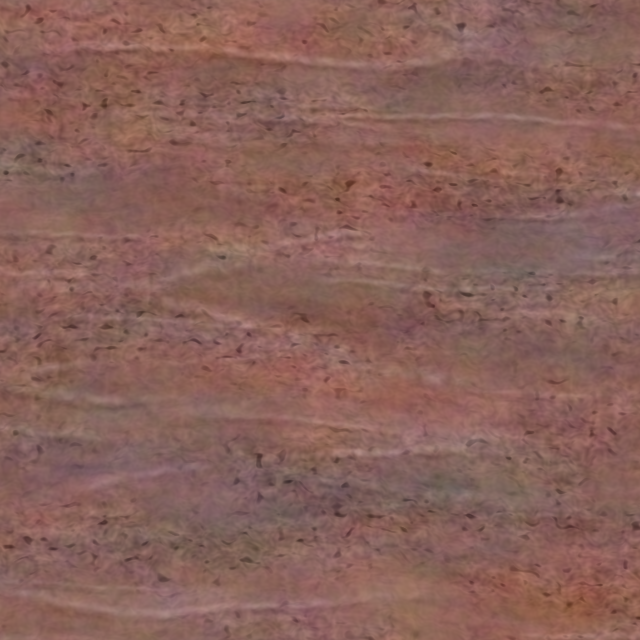
This texture is drawn by a WebGL 1 fragment shader. Its source:

```glsl
precision highp float;
uniform vec2 u_resolution;

#define BASE_COLOR vec3(0.527, 0.375, 0.345)
#define LIGHT_AXIS vec3(1.0, 0.86, 0.80)
#define WARM_AXIS vec3(0.55, -0.12, -0.42)
#define PURPLE_AXIS vec3(0.15, -0.36, 0.42)
#define BAND_CONTRAST 0.085
#define GRAIN_CONTRAST 0.085
#define PIT_DEPTH 0.16
#define STREAK_LIGHT 0.105
#define SEAM_DEPTH 0.065
#define HUE_DRIFT 0.125
#define GRAIN_SCALE vec2(68.0, 92.0)

float hash(vec2 cell) {
  vec3 q = fract(cell.xyx * vec3(0.1031, 0.1030, 0.0973));
  q += dot(q, q.yzx + 33.33);
  return fract((q.x + q.y) * q.z);
}

vec2 gradient(vec2 cell) {
  float angle = 6.28318 * hash(cell);
  return vec2(cos(angle), sin(angle));
}

float noise(vec2 p) {
  vec2 i = floor(p), f = fract(p);
  vec2 w = f * f * f * (f * (f * 6.0 - 15.0) + 10.0);
  vec2 e = vec2(1.0, 0.0);
  float a = dot(gradient(i), f);
  float b = dot(gradient(i + e), f - e);
  float c = dot(gradient(i + e.yx), f - e.yx);
  float d = dot(gradient(i + e.xx), f - e.xx);
  return mix(mix(a, b, w.x), mix(c, d, w.x), w.y);
}

float fbm(vec2 p) {
  float sum = 0.0, amp = 1.0;
  for (int k = 0; k < 4; k++) {
    sum += amp * noise(p);
    p = mat2(0.96, 0.28, -0.28, 0.96) * p * 2.03 + 17.3;
    amp *= 0.55;
  }
  return sum;
}

// Bedding planes dip to the right and undulate gently
vec2 bedding(vec2 uv) {
  float bend = 0.045 * noise(uv * vec2(1.6, 1.9) + 4.7)
             + 0.010 * noise(uv * vec2(6.0, 5.0) + 21.0)
             + 0.004 * noise(uv * vec2(24.0, 18.0) + 9.0);
  return vec2(uv.x, uv.y + 0.045 * uv.x + bend);
}

// Thin broken line where a stretched noise crosses zero
float streak(vec2 bed, float frequency, float width, float seed) {
  float level = noise(vec2(bed.x * 1.3, bed.y * frequency) + seed);
  float line = 1.0 - smoothstep(0.0, width, abs(level));
  float presence = noise(vec2(bed.x * 2.6, bed.y * 9.0) + seed * 1.7);
  return line * smoothstep(-0.08, 0.28, presence);
}

float streaks(vec2 bed) {
  return streak(bed, 9.0, 0.085, 13.5) + 0.7 * streak(bed, 17.0, 0.11, 47.2);
}

void main() {
  vec2 uv = gl_FragCoord.xy / u_resolution;
  vec2 bed = bedding(uv);

  // Broad layers and soft blotches
  float layers = fbm(vec2(bed.x * 0.9, bed.y * 8.0) + 31.0);
  float laminae = noise(vec2(bed.x * 5.0, bed.y * 48.0) + 63.0);
  float blotches = fbm(uv * vec2(6.0, 11.0) + 70.0);

  // Grain, coarser in some patches than in others
  float roughness = smoothstep(-0.3, 0.3,
    noise(vec2(bed.x * 2.5, bed.y * 10.0) + 5.0) + 0.5 * noise(uv * 14.0 + 2.0));
  vec2 jitter = 0.006 * vec2(noise(uv * 38.0), noise(uv * 38.0 + 50.0));
  vec2 grainPos = (bed + jitter) * GRAIN_SCALE;
  float grain = noise(grainPos + 11.0) + 0.7 * noise(grainPos * 1.9 + 90.0)
              + 0.8 * noise(grainPos * vec2(0.4, 0.5) + 37.0);
  float pitNoise = noise(grainPos * vec2(0.85, 1.0) + 140.0)
                 + 0.35 * noise(grainPos * 0.45 + 24.0);
  float pits = smoothstep(0.22, 0.58, pitNoise) * mix(0.12, 1.0, roughness);

  // Pale seams with a dark lower edge
  float breakup = clamp(0.7 + 1.1 * noise(bed * vec2(42.0, 70.0) + 8.0), 0.0, 1.0);
  float pale = streaks(bed) * breakup;
  float shade = streaks(bed + vec2(0.0, 0.009)) * breakup;

  float light = BAND_CONTRAST * (0.65 * layers + 0.4 * laminae + 0.6 * blotches)
              + GRAIN_CONTRAST * grain * mix(0.5, 1.15, roughness)
              + STREAK_LIGHT * pale - SEAM_DEPTH * shade * (1.0 - 0.6 * pale)
              - PIT_DEPTH * pits + 0.009;

  // Rust, grey-green and purple staining
  float warm = fbm(vec2(bed.x * 1.6, bed.y * 6.0) + 102.0)
             + 0.4 * noise(uv * vec2(17.0, 24.0) + 6.0) - 0.3 * pale;
  float purple = noise(uv * vec2(7.0, 10.0) + 55.0)
               + 0.7 * noise(uv * vec2(24.0, 32.0) + 81.0)
               + 0.4 * noise(uv * 60.0 + 15.0);

  vec3 color = BASE_COLOR + light * LIGHT_AXIS
             + HUE_DRIFT * (warm * WARM_AXIS + 0.55 * purple * PURPLE_AXIS);
  gl_FragColor = vec4(clamp(color, 0.0, 1.0), 1.0);
}
```
